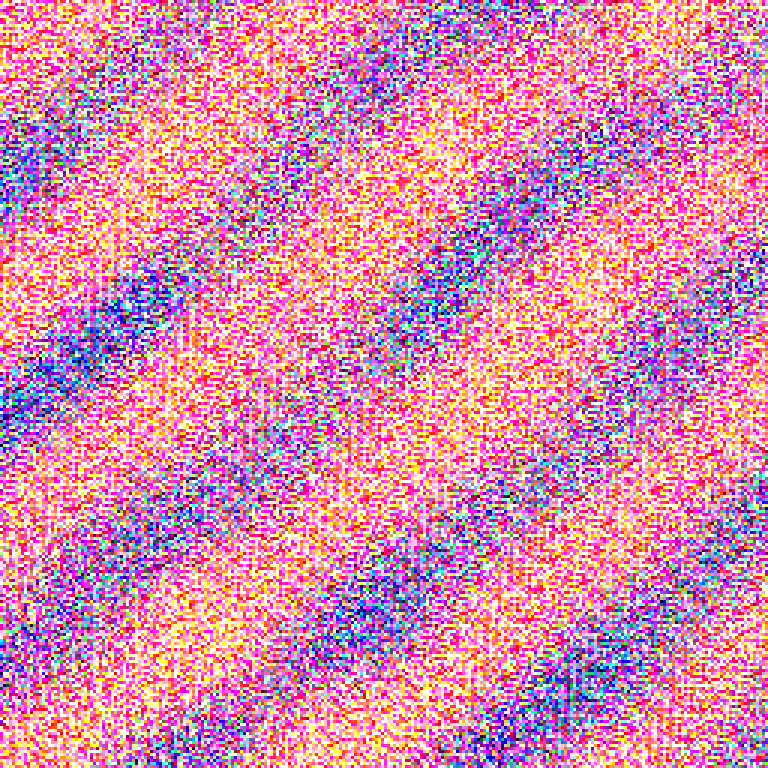
This texture is drawn by a WebGL 2 fragment shader. Its source:

```glsl
#version 300 es
precision highp float;
// Draws dense coloured grain drifting over soft diagonal warm and cool bands.

uniform vec2 u_resolution;
out vec4 fragColor;

const float TAU = 6.2831853;
const float GRAINS = 256.0;       // grains across the canvas height
const float GRAIN_SPREAD = 1.5;   // range of the grain in each channel
const float BAND_ANGLE = 0.7;
const float BAND_PERIOD = 0.247;
const float BAND_OFFSET = 0.345;  // centre of one cool band

float hash(vec2 p) {
    return fract(sin(dot(p, vec2(127.1, 311.7))) * 43758.5453);
}

vec3 hash3(vec2 p) {
    return vec3(hash(p), hash(p + vec2(419.2, 71.9)), hash(p + vec2(37.4, 683.3)));
}

float valueNoise(vec2 p) {
    vec2 cell = floor(p);
    vec2 f = fract(p);
    f = f * f * (3.0 - 2.0 * f);
    float low = mix(hash(cell), hash(cell + vec2(1.0, 0.0)), f.x);
    float high = mix(hash(cell + vec2(0.0, 1.0)), hash(cell + 1.0), f.x);
    return mix(low, high, f.y);
}

// Warmth of the slanted bands: 0 is cool and dark, 1 is warm and bright.
float bandWarmth(vec2 uv, float angle, float period) {
    vec2 along = vec2(cos(angle), sin(angle));
    vec2 q = vec2(dot(uv, along), dot(uv, vec2(-along.y, along.x)));
    float warp = 0.05 * (valueNoise(q * 4.0 + 31.0) - 0.5);
    float wave = -cos(TAU * (q.y + warp - BAND_OFFSET) / period);
    float blotch = valueNoise(q * vec2(6.0, 9.0) + 11.0) - 0.5;
    return clamp(0.5 + 0.34 * wave + 0.5 * blotch, 0.0, 1.0);
}

// Colour of one grain: a band tone pushed far apart in each channel.
vec3 grainColor(vec2 cell) {
    float warmth = bandWarmth((cell + 0.5) / GRAINS, BAND_ANGLE, BAND_PERIOD);
    vec3 coolTone = vec3(0.46, 0.42, 0.92);
    vec3 warmTone = vec3(1.95, 0.75, 0.67);
    vec3 tone = mix(coolTone, warmTone, warmth);
    return clamp(tone + GRAIN_SPREAD * (hash3(cell) - 0.5), 0.0, 1.0);
}

void main() {
    vec2 p = gl_FragCoord.xy / u_resolution.y * GRAINS - 0.5;
    float pixelSize = GRAINS / u_resolution.y;

    // Blend neighbouring grains only within one pixel of their shared edge.
    vec2 cell = floor(p);
    vec2 blend = clamp((fract(p) - 0.5) / pixelSize + 0.5, 0.0, 1.0);
    vec3 low = mix(grainColor(cell), grainColor(cell + vec2(1.0, 0.0)), blend.x);
    vec3 high = mix(grainColor(cell + vec2(0.0, 1.0)), grainColor(cell + 1.0), blend.x);
    fragColor = vec4(mix(low, high, blend.y), 1.0);
}
```
